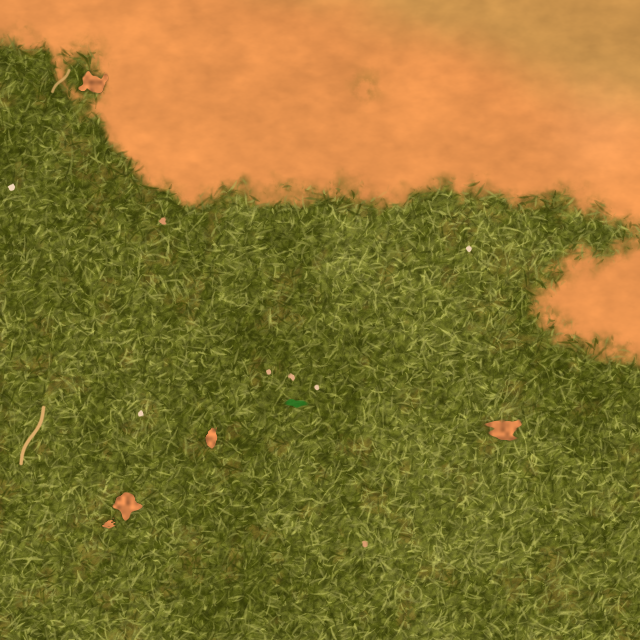
A Shadertoy shader for this texture:

```glsl
// Patchy lawn seen from above, meeting bare orange soil, with leaves, twigs and pebbles.

const vec3 SOIL = vec3(0.92, 0.585, 0.315);
const vec3 SOIL_TAN = vec3(0.77, 0.57, 0.3);
const vec3 SOIL_DARK = vec3(0.53, 0.42, 0.18);
const vec3 GRASS_DARK = vec3(0.25, 0.27, 0.05);
const vec3 GRASS_MID = vec3(0.45, 0.46, 0.17);
const vec3 GRASS_LIGHT = vec3(0.66, 0.65, 0.33);
const vec3 LEAF = vec3(0.8, 0.49, 0.28);
const vec3 STRAW = vec3(0.87, 0.68, 0.42);
const vec3 GREEN_LEAF = vec3(0.14, 0.46, 0.13);
const int BLADE_LAYERS = 9;
const float BLADE_WIDTH = 0.0016;
const float BLADE_LEAN = 0.6;
const float EDGE_ROUGHNESS = 0.06;
const float GRAIN = 0.55;

// Height of the lawn edge at equal steps across
const float EDGE[17] = float[17](0.935, 0.918, 0.835, 0.748, 0.708, 0.668, 0.694, 0.69,
  0.688, 0.694, 0.688, 0.697, 0.692, 0.676, 0.686, 0.67, 0.642);
// Broad light and dark areas: centre, radius, strength
const vec4 SHADES[6] = vec4[6](vec4(0.66, 0.18, 0.24, 0.18), vec4(0.62, 0.6, 0.14, 0.14),
  vec4(0.06, 0.83, 0.13, -0.24), vec4(0.46, 0.42, 0.13, -0.22),
  vec4(0.88, 0.34, 0.12, -0.2), vec4(0.4, 0.1, 0.09, -0.2));
// Leaves and a stone: centre, half size
const vec4 LEAVES[5] = vec4[5](vec4(0.196, 0.209, 0.022, 0.022), vec4(0.17, 0.181, 0.01, 0.006),
  vec4(0.785, 0.33, 0.029, 0.017), vec4(0.331, 0.316, 0.009, 0.018), vec4(0.147, 0.87, 0.021, 0.02));
// Pebbles: centre, radius
const vec3 PEBBLES[8] = vec3[8](vec3(0.22, 0.353, 0.006), vec3(0.456, 0.411, 0.006),
  vec3(0.42, 0.418, 0.005), vec3(0.495, 0.395, 0.005), vec3(0.733, 0.611, 0.005),
  vec3(0.57, 0.15, 0.005), vec3(0.018, 0.707, 0.006), vec3(0.255, 0.655, 0.007));

float pixel;

vec3 hash3(vec2 p) {
  vec3 q = fract(p.xyx * vec3(0.1031, 0.103, 0.0973));
  q += dot(q, q.yxz + 33.33);
  return fract((q.xxy + q.yzz) * q.zyx);
}

float noise(vec2 p) {
  vec2 i = floor(p), f = fract(p);
  f = f * f * (3.0 - 2.0 * f);
  return mix(mix(hash3(i).x, hash3(i + vec2(1, 0)).x, f.x),
    mix(hash3(i + vec2(0, 1)).x, hash3(i + 1.0).x, f.x), f.y);
}

// Four octaves, centred on zero
float fbm(vec2 p) {
  float sum = 0.0, amp = 0.53;
  for (int i = 0; i < 4; i++) {
    sum += amp * (noise(p) - 0.5);
    p = mat2(1.6, 1.2, -1.2, 1.6) * p + 7.3;
    amp *= 0.5;
  }
  return sum;
}

float fill(float d) { return 1.0 - smoothstep(-pixel, pixel, d); }

float glow(vec2 p, vec2 centre, float radius) {
  p = (p - centre) / radius;
  return exp(-dot(p, p));
}

// Positive inside the lawn, negative over soil
float lawn(vec2 p) {
  float x = clamp(p.x, 0.0, 0.9999) * 16.0;
  int i = int(x);
  float d = mix(EDGE[i], EDGE[i + 1], smoothstep(0.0, 1.0, fract(x))) - p.y;
  d = max(d, 0.026 - length(p - vec2(0.128, 0.888)));
  float bay = (length((p - vec2(1.0, 0.53)) / vec2(0.148, 0.09)) - 1.0) * 0.1;
  return min(d, bay) + fbm(p * 32.0) * EDGE_ROUGHNESS;
}

vec3 soil(vec2 p, float d) {
  float dry = smoothstep(0.0, 0.13, p.y - 0.9 + 0.35 * (p.x - 0.6) + 0.09 * fbm(p * 7.0));
  vec3 col = mix(SOIL, SOIL_TAN, 0.9 * dry);
  col *= 1.0 + 0.15 * fbm(p * vec2(9, 14)) + 0.13 * fbm(p * vec2(40, 65));
  col += 0.04 * glow(p, vec2(0.94, 0.8), 0.08);
  float mottle = smoothstep(-0.25, 0.25, fbm(p * 60.0));
  float fringe = 0.75 * smoothstep(-0.04, 0.005, d) + 0.5 * glow(p, vec2(0.572, 0.865), 0.026);
  return mix(col, SOIL_DARK, min(mottle * fringe, 1.0));
}

// Layers of curved, tapering blades over mottled turf
vec3 grass(vec2 p, float d, vec3 ground) {
  float tone = 0.5 + 0.6 * fbm(p * 13.0);
  for (int i = 0; i < 6; i++) tone += SHADES[i].w * glow(p, SHADES[i].xy, SHADES[i].z);
  vec3 turf = mix(GRASS_DARK, GRASS_MID, clamp(tone + 1.8 * fbm(p * 110.0) + 0.05, 0.0, 1.0));
  float bare = smoothstep(0.05, 0.25, fbm(p * 30.0 + 20.0)) + glow(p, vec2(0.785, 0.59), 0.025);
  turf = mix(turf, SOIL_DARK, 0.45 * bare);
  float cover = smoothstep(-0.018, 0.016, d);
  vec3 col = mix(ground, turf, cover);
  for (int k = 0; k < BLADE_LAYERS; k++) {
    float layer = float(k), depth = layer / float(BLADE_LAYERS);
    float cell = mix(0.019, 0.023, depth);
    vec2 g = p / cell + layer * vec2(3.7, 5.3);
    for (int n = 0; n < 9; n++) {
      vec2 id = floor(g) + vec2(n % 3 - 1, n / 3 - 1);
      vec3 h = hash3(id + layer * 61.0), v = hash3(id + layer * 61.0 + 137.0);
      float angle = BLADE_LEAN + (h.z - 0.5) * 3.0, c = cos(angle), s = sin(angle);
      vec2 q = mat2(c, -s, s, c) * ((g - id - h.xy) * cell);
      float t = q.x / mix(0.005, 0.017, v.x * v.x), taper = 1.0 - t * t;
      float across = abs(q.y - (v.y - 0.5) * 0.006 * taper);
      float width = BLADE_WIDTH * (0.5 + 0.7 * h.x) * taper;
      float rooted = smoothstep(-0.012, 0.012, d + (h.x - 0.5) * 0.03);
      float light = clamp(tone - 0.04 + 1.15 * (v.z - 0.5) + 0.2 * (depth - 0.5), 0.0, 1.0);
      vec3 blade = mix(GRASS_DARK, GRASS_LIGHT, light) * (0.92 + 0.16 * h.y);
      col = mix(col, blade, 0.75 * rooted * fill(across - width) * step(0.0, taper));
    }
  }
  float grain = fbm(mat2(0.8, -0.6, 0.6, 0.8) * p * vec2(130, 190));
  return col * (1.0 + GRAIN * grain * cover);
}

float twig(vec2 p, vec2 a, vec2 b, float radius) {
  vec2 ab = b - a;
  float t = clamp(dot(p - a, ab) / dot(ab, ab), 0.0, 1.0);
  vec2 bend = vec2(-ab.y, ab.x) * 0.045 * sin(t * 6.28);
  return fill(length(p - a - ab * t - bend) - radius);
}

vec3 debris(vec2 p, vec3 col) {
  for (int i = 0; i < 5; i++) {
    vec2 q = (p - LEAVES[i].xy) / LEAVES[i].zw;
    float d = (length(q) - 0.45 - 0.8 * noise(q * 2.2 + float(i) * 9.0)) * LEAVES[i].w;
    col *= 1.0 - 0.25 * (1.0 - smoothstep(-0.002, 0.006, d));
    col = mix(col, LEAF * (0.75 + 0.5 * noise(p * 140.0)), fill(d));
  }
  for (int i = 0; i < 8; i++) {
    float size = PEBBLES[i].z * (0.5 + 0.6 * noise(p * 240.0));
    vec3 tint = mix(LEAF, vec3(0.96, 0.86, 0.74), hash3(PEBBLES[i].xy * 99.0).x);
    col = mix(col, tint, fill(length(p - PEBBLES[i].xy) - size));
  }
  col = mix(col, STRAW, twig(p, vec2(0.033, 0.276), vec2(0.068, 0.363), 0.0028));
  col = mix(col, STRAW, 0.8 * twig(p, vec2(0.082, 0.857), vec2(0.108, 0.89), 0.0022));
  vec2 q = (p - vec2(0.463, 0.37)) / vec2(0.026, 0.007);
  return mix(col, GREEN_LEAF, 0.8 * fill((length(q) - 0.5 - 0.6 * noise(p * 110.0)) * 0.007));
}

void mainImage(out vec4 fragColor, in vec2 fragCoord) {
  vec2 p = fragCoord / iResolution.xy;
  pixel = 1.0 / iResolution.y;
  float d = lawn(p);
  vec3 col = soil(p, d);
  if (d > -0.03) col = grass(p, d, col);
  fragColor = vec4(debris(p, col), 1.0);
}
```
